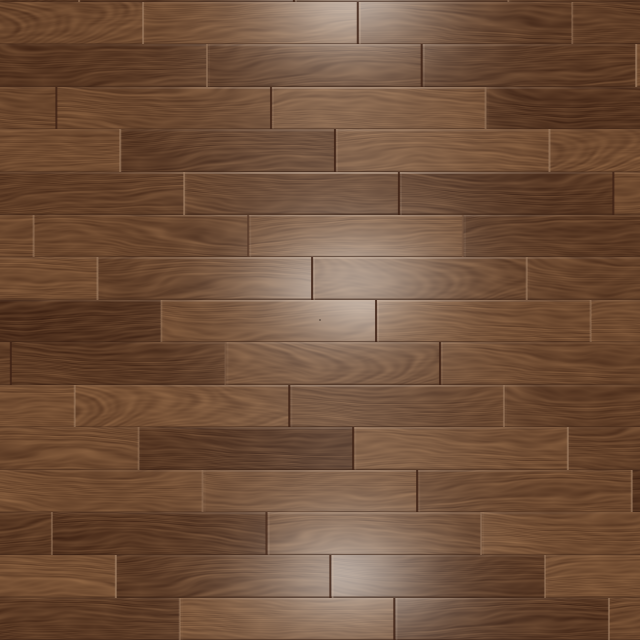
Give the GLSL for this texture, as a three.js fragment shader.

```glsl
// Glossy walnut strip floor: fifteen staggered rows of bevelled planks.
// Warped sine rings draw the grain, stretched cellular noise the pores,
// and a column of three soft lamp reflections lies over the varnish.
varying vec2 vUv;

float hash(vec2 p) {
  return fract(sin(dot(p, vec2(127.1, 311.7))) * 43758.5);
}

// Layered sines, roughly -1.5 to 1.5
float waves(vec2 p, float seed) {
  float sum = 0.0;
  float amp = 0.8;
  for (int i = 0; i < 4; i++) {
    sum += amp * sin(p.x + seed + 1.2 * sin(p.y + seed * 1.7));
    p = mat2(0.98, 0.2, -0.2, 0.98) * p * 1.9;
    amp *= 0.45;
  }
  return sum;
}

// Distance to the nearest scattered cell point
float cells(vec2 p) {
  vec2 base = floor(p);
  float nearest = 2.0;
  for (int j = -1; j <= 1; j++) {
    for (int i = -1; i <= 1; i++) {
      vec2 cell = base + vec2(float(i), float(j));
      vec2 point = cell + vec2(hash(cell), hash(cell + 37.3));
      nearest = min(nearest, length(p - point));
    }
  }
  return nearest;
}

// Grain of one plank; g is measured in plank widths
float woodGrain(vec2 g, float seed, float figured) {
  float warp = waves(g * vec2(0.7, 1.6), seed);
  float straight = g.y * (4.5 + 3.0 * fract(seed * 3.7))
                 + 0.5 * sin(g.y * 7.0 + seed) + 0.6 * warp
                 + g.x * (fract(seed * 5.3) - 0.5) * 0.5;
  float bow = g.y - 0.5 + 0.12 * sin(g.x * 1.3 + seed);
  float cathedral = g.x * 1.2 + 5.5 * bow * bow + 0.55 * warp;
  float ring = 6.2832 * mix(straight, cathedral, figured);
  float bands = sin(ring + 0.8 * sin(ring));
  float fine = sin(ring * 2.3 + 2.0 * warp + g.y * 9.0);
  float pores = cells(vec2(g.x * 1.3 + seed, g.y * 11.0 + 2.0 * warp));
  float strength = 0.65 + 0.35 * sin(g.y * 4.0 + 2.0 * warp + seed);
  return 0.13 * bands * strength + 0.05 * fine
       + 0.26 * (pores - 0.45) + 0.05 * warp;
}

void main() {
  vec2 pos = vec2(vUv.x, 1.0 - vUv.y);

  // Plank layout: each row steps along by 0.298 of a plank
  float rowPos = pos.y * 15.04 - 0.042;
  float row = floor(rowPos);
  float along = pos.x * 2.9825 - 0.667 - 0.2979 * row;
  vec2 plank = vec2(floor(along), row);
  vec2 local = vec2(fract(along), fract(rowPos));
  float tone = hash(plank + 4.6);
  float seed = 20.0 * hash(plank + 11.2);
  float figured = step(0.89, hash(plank + 23.8));

  // Wood colour; only a few planks are really dark
  float grain = woodGrain(local * vec2(5.04, 1.0), seed, figured);
  float shade = 0.17 + 0.45 * smoothstep(-0.2, 0.75, tone) + grain;
  vec3 color = mix(vec3(0.25, 0.14, 0.08), vec3(0.56, 0.395, 0.26),
                   clamp(shade, 0.0, 1.15));

  // Lamp reflections, nudged by the slight tilt of each plank
  vec2 tilt = vec2(hash(plank + 31.4), hash(plank + 47.9)) - 0.5;
  vec2 glint = pos + tilt * vec2(0.05, 0.025);
  float side = glint.x - 0.54;
  float gloss = 0.14 * exp(-side * side / 0.045);
  for (int i = 0; i < 3; i++) {
    vec2 d = (glint - vec2(0.55, 0.0 + 0.445 * float(i))) / vec2(0.135, 0.088);
    gloss += 0.42 * exp(-dot(d, d));
  }
  gloss *= 0.88 + 0.24 * hash(plank + 61.3);
  color = mix(color, vec3(0.95, 0.93, 0.91), gloss);

  // Distances to the plank edges in canvas units
  float toTop = local.y * 0.0665;
  float toBottom = (1.0 - local.y) * 0.0665;
  float toLeft = local.x * 0.3353;
  float toRight = (1.0 - local.x) * 0.3353;

  // Long seams: a soft groove, with a bevel that shines near the lamps
  float groove = 1.0 - smoothstep(0.0006, 0.003, toBottom);
  float bevel = 1.0 - smoothstep(0.0008, 0.0028, abs(toTop - 0.0012));
  float sheen = exp(-pow((pos.x - 0.54) / 0.25, 2.0));
  float seamShine = 0.3 + 0.7 * hash(vec2(row, 5.7));
  color = mix(color, vec3(0.21, 0.12, 0.075), groove * (0.38 + 0.2 * sheen));
  color = mix(color, vec3(0.80, 0.72, 0.65),
              bevel * seamShine * (0.06 + 0.5 * sheen));

  // Butt joints: dark under the lamps, catching light further out
  float joint = 1.0 - smoothstep(0.0006, 0.0025, min(toLeft, toRight));
  float jointId = hash(vec2(floor(along + 0.5), row) + 71.7);
  float lit = smoothstep(0.1, 0.26, abs(pos.x - 0.54)) * step(0.2, jointId);
  vec3 jointColor = mix(vec3(0.24, 0.13, 0.08), vec3(0.64, 0.51, 0.40), lit);
  color = mix(color, jointColor, joint * mix(0.85, 0.3 + 0.4 * jointId, lit));
  float lip = 1.0 - smoothstep(0.0005, 0.002, abs(toLeft - 0.0036));
  color = mix(color, vec3(0.80, 0.71, 0.63), lip * gloss * 0.7);

  // Tiny pinhole in the middle
  float pinhole = 1.0 - smoothstep(0.0004, 0.0015, length(pos - 0.5));
  color = mix(color, vec3(0.06, 0.04, 0.03), pinhole);

  gl_FragColor = vec4(color, 1.0);
}
```
